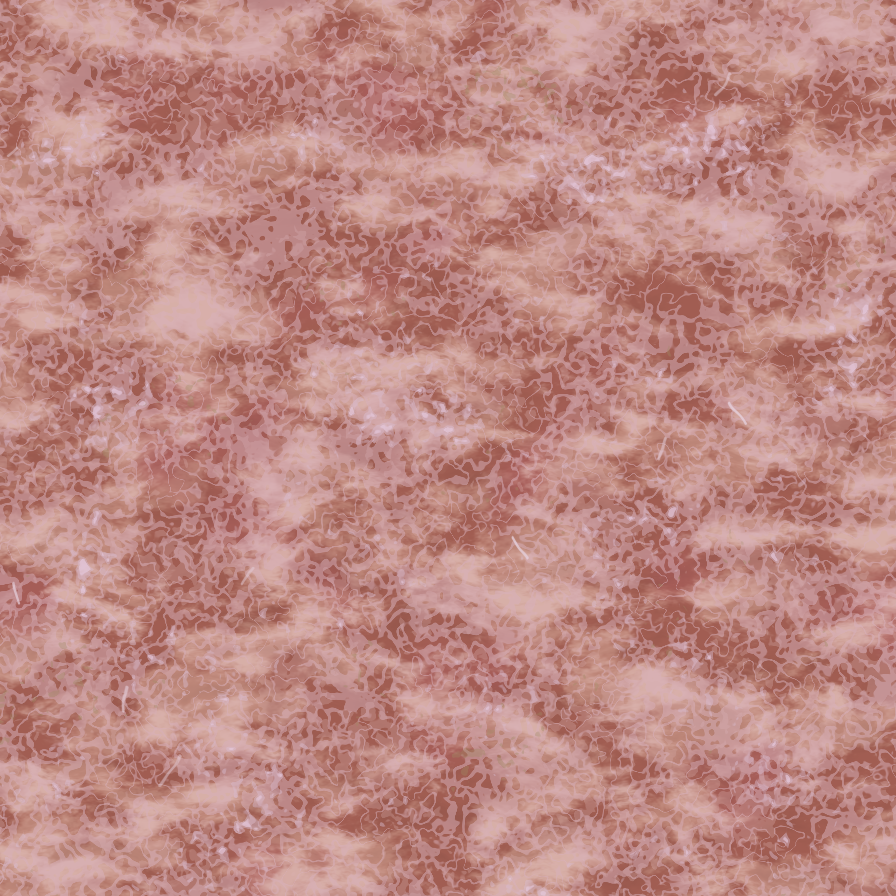
A Shadertoy shader for this texture:

```glsl
// Weathered rose stone: soft, sideways-drifting clouds of brick red and salmon
// under a crisp lacework of mauve worms, with rare lilac and olive flecks and
// a few pale scratches. Everything comes from gradient noise and a hash.

const vec3 BRICK    = vec3(0.630, 0.365, 0.320);
const vec3 SALMON   = vec3(0.755, 0.535, 0.480);
const vec3 BLUSH    = vec3(0.880, 0.745, 0.725);
const vec3 CRIMSON  = vec3(0.680, 0.360, 0.380);
const vec3 MAUVE    = vec3(0.845, 0.690, 0.735);
const vec3 ROSE     = vec3(0.850, 0.690, 0.690);
const vec3 LILAC    = vec3(0.850, 0.740, 0.820);
const vec3 OLIVE    = vec3(0.630, 0.540, 0.390);
const vec3 SCRATCH  = vec3(0.900, 0.820, 0.870);

vec2 hash2(vec2 p) {
    vec3 q = fract(p.xyx * vec3(0.1031, 0.1030, 0.0973));
    q += dot(q, q.yzx + 33.33);
    return fract((q.xx + q.yz) * q.zy);
}

// Gradient noise, centred on zero
float corner(vec2 cell, vec2 offset, vec2 f) {
    float angle = 6.28318 * hash2(cell + offset).x;
    return dot(vec2(cos(angle), sin(angle)), f - offset);
}

float noise(vec2 p) {
    vec2 i = floor(p), f = p - i;
    vec2 u = f * f * f * (f * (f * 6.0 - 15.0) + 10.0);
    float low  = mix(corner(i, vec2(0, 0), f), corner(i, vec2(1, 0), f), u.x);
    float high = mix(corner(i, vec2(0, 1), f), corner(i, vec2(1, 1), f), u.x);
    return mix(low, high, u.y);
}

float fbm(vec2 p, int octaves, float gain) {
    float sum = 0.0, amplitude = 0.5;
    for (int i = 0; i < octaves; i++) {
        sum += amplitude * noise(p);
        p = mat2(1.96, 0.28, -0.28, 1.96) * p + 17.3;
        amplitude *= gain;
    }
    return sum;
}

vec2 warp(vec2 p, float frequency, float amount) {
    return p + amount * vec2(noise(p * frequency + 31.7), noise(p * frequency + 74.1));
}

// Rounded worms along the zero line of a noise field
float worms(vec2 p, float frequency, float width, float softness) {
    vec2 q = warp(p, frequency * 0.8, 0.35 / frequency);
    float field = abs(fbm(q * frequency, 2, 0.6));
    return smoothstep(-softness, softness, width - field);
}

// Crisp flecks, most frequent inside broad patches
float flecks(vec2 p, float patchFrequency, float frequency, float rarity) {
    float region = fbm(p * patchFrequency, 3, 0.5);
    float grain = fbm(warp(p, frequency, 0.4 / frequency) * frequency, 2, 0.5);
    return smoothstep(-0.04, 0.04, region + 1.1 * grain - rarity);
}

float segment(vec2 p, vec2 a, vec2 b) {
    vec2 ab = b - a;
    return length(p - a - ab * clamp(dot(p - a, ab) / dot(ab, ab), 0.0, 1.0));
}

float scratches(vec2 p, float width) {
    float cover = 0.0;
    vec2 bent = warp(p, 45.0, 0.004);
    for (int i = 0; i < 9; i++) {
        vec2 start = hash2(vec2(float(i) + 3.0, 8.0));
        vec2 shape = hash2(vec2(float(i) + 5.0, 29.0));
        float angle = mix(0.6, 2.3, shape.x);
        vec2 end = start + mix(0.012, 0.04, shape.y) * vec2(cos(angle), sin(angle));
        float stroke = 1.0 - smoothstep(width * 0.4, width * 1.6, segment(bent, start, end));
        cover = max(cover, stroke * mix(0.4, 0.8, shape.x));
    }
    return cover;
}

// Soft ground, stretched sideways
vec3 cloudGround(vec2 p) {
    vec2 q = warp(p, 9.0, 0.02);
    float cloud = fbm(q * vec2(7.5, 13.0), 6, 0.62);
    float wisp = fbm(warp(q, 20.0, 0.012) * vec2(12.0, 29.0) + 50.0, 5, 0.6);
    vec3 color = mix(BRICK, SALMON, smoothstep(-0.13, 0.12, cloud));
    color = mix(color, CRIMSON, 0.5 * smoothstep(0.06, 0.30, fbm(p * 5.0 + 90.0, 3, 0.5)));
    float haze = smoothstep(-0.02, 0.32, 0.75 * wisp + 0.65 * cloud);
    color = mix(color, BLUSH, 0.72 * haze);
    return color * (1.0 + 0.16 * min(wisp, 0.0));
}

void mainImage(out vec4 fragColor, in vec2 fragCoord) {
    vec2 p = fragCoord / iResolution.y;
    vec3 color = cloudGround(p);

    // Broad worms and small crumbs, crowding and thinning across the surface
    float density = fbm(p * vec2(8.0, 11.0) + 120.0, 4, 0.6);
    float lace = worms(p, 54.0, max(0.075 + 0.28 * density, 0.025), 0.022);
    float crumbs = flecks(p + 4.3, 9.0, 78.0, 0.10);
    color = mix(color, ROSE, 0.30 * crumbs);
    color = mix(color, MAUVE, 0.50 * lace);

    // Rare accents
    color = mix(color, OLIVE, 0.36 * flecks(p + 7.7, 6.0, 75.0, 0.46));
    color = mix(color, LILAC, 0.45 * flecks(p + 2.1, 7.0, 70.0, 0.33));
    color = mix(color, LILAC + 0.05, 0.65 * flecks(p + 2.1, 7.0, 70.0, 0.48));
    color = mix(color, SCRATCH, scratches(p, 0.0015));

    fragColor = vec4(color, 1.0);
}
```
